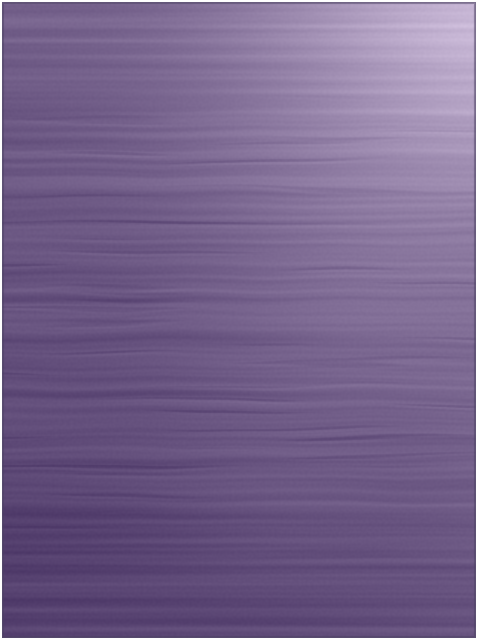
Write a WebGL 2 fragment shader that draws this texture.

```glsl
#version 300 es
precision highp float;

uniform vec2 u_resolution;
out vec4 outColor;

const vec3 DEEP_VIOLET = vec3(0.35, 0.27, 0.45);
const vec3 PALE_LILAC = vec3(0.64, 0.57, 0.71);
const vec3 RIM_COLOR = vec3(0.29, 0.25, 0.38);
const vec3 MARGIN_COLOR = vec3(1.0);

const float BASE_TONE = -0.10;
const vec2 TONE_SLOPE = vec2(0.26, 0.46);
const float CORNER_TONE = 0.20;
const float GLOW_STRENGTH = 0.72;
const float GLOW_RADIUS = 0.30;
const float CLOUD_STRENGTH = 0.14;

const int STREAK_LAYERS = 4;
const vec2 STREAK_SCALE = vec2(0.35, 40.0);
const float STREAK_STRENGTH = 0.11;
const float STREAK_GAIN = 1.06;
const float WARP_HEIGHT = 0.006;
const vec2 CREASE_SCALE = vec2(2.8, 105.0);
const float CREASE_STRENGTH = 0.15;
const float CREASE_OFFSET = 0.004;
const float GRAIN_SCALE = 210.0;
const float GRAIN_STRENGTH = 0.045;

const float MARGIN_WIDTH = 0.0032;
const float RIM_WIDTH = 0.0060;

vec2 hashGradient(vec2 cell) {
    vec3 q = fract(cell.xyx * vec3(0.1031, 0.1030, 0.0973));
    q += dot(q, q.yzx + 33.33);
    float angle = 6.28318 * fract((q.x + q.y) * q.z);
    return vec2(cos(angle), sin(angle));
}

float gradientNoise(vec2 p) {
    vec2 cell = floor(p);
    vec2 f = fract(p);
    vec2 w = f * f * f * (f * (f * 6.0 - 15.0) + 10.0);
    float a = dot(hashGradient(cell), f);
    float b = dot(hashGradient(cell + vec2(1, 0)), f - vec2(1, 0));
    float c = dot(hashGradient(cell + vec2(0, 1)), f - vec2(0, 1));
    float d = dot(hashGradient(cell + vec2(1, 1)), f - vec2(1, 1));
    return mix(mix(a, b, w.x), mix(c, d, w.x), w.y);
}

// Broad light: a diagonal ramp with a glow in the upper right corner
float sheen(vec2 uv, vec2 p, float aspect) {
    vec2 toCorner = (p - vec2(aspect, 1.0)) / GLOW_RADIUS;
    float tone = BASE_TONE + dot(TONE_SLOPE, uv) + CORNER_TONE * uv.x * uv.y;
    tone += GLOW_STRENGTH * exp(-dot(toCorner, toCorner));
    return tone + CLOUD_STRENGTH * gradientNoise(p * vec2(2.2, 3.0) + 7.3);
}

// Brushed lines, each layer finer and slightly stronger than the last
float streaks(vec2 p) {
    float sum = 0.0;
    float strength = STREAK_STRENGTH;
    vec2 scale = STREAK_SCALE;
    for (int i = 0; i < STREAK_LAYERS; i++) {
        sum += strength * gradientNoise(p * scale + 19.7 * float(i));
        scale *= vec2(1.6, 1.5);
        strength *= STREAK_GAIN;
    }
    return sum;
}

float creaseMask(vec2 p) {
    return smoothstep(0.2, 0.5, gradientNoise(p * CREASE_SCALE + 41.0));
}

void main() {
    vec2 uv = gl_FragCoord.xy / u_resolution;
    vec2 p = gl_FragCoord.xy / u_resolution.y;
    float aspect = u_resolution.x / u_resolution.y;
    float pixel = 1.0 / u_resolution.y;

    // The lines ripple in the middle and run straight near the ends
    float ripple = smoothstep(0.05, 0.3, uv.y) * smoothstep(0.92, 0.75, uv.y);
    vec2 bent = p;
    bent.y += WARP_HEIGHT * ripple * gradientNoise(p * vec2(6.0, 11.0));

    // Dark creases with a soft light edge beneath
    float crease = 0.5 * creaseMask(bent + vec2(0.0, CREASE_OFFSET)) - creaseMask(bent);

    float tone = sheen(uv, p, aspect) + streaks(bent);
    tone += CREASE_STRENGTH * mix(0.15, 1.0, ripple) * crease;
    tone += GRAIN_STRENGTH * gradientNoise(p * GRAIN_SCALE);
    vec3 color = mix(DEEP_VIOLET, PALE_LILAC, tone);

    // Thin rim and margin
    vec2 inset = min(p, vec2(aspect, 1.0) - p);
    float edge = min(inset.x, inset.y);
    float rim = 1.0 - smoothstep(RIM_WIDTH - pixel, RIM_WIDTH + pixel, edge);
    color = mix(color, RIM_COLOR, 0.65 * rim);
    float soft = 0.6 * pixel;
    float margin = 1.0 - smoothstep(MARGIN_WIDTH - soft, MARGIN_WIDTH + soft, edge);
    color = mix(color, MARGIN_COLOR, margin);

    outColor = vec4(clamp(color, 0.0, 1.0), 1.0);
}
```
